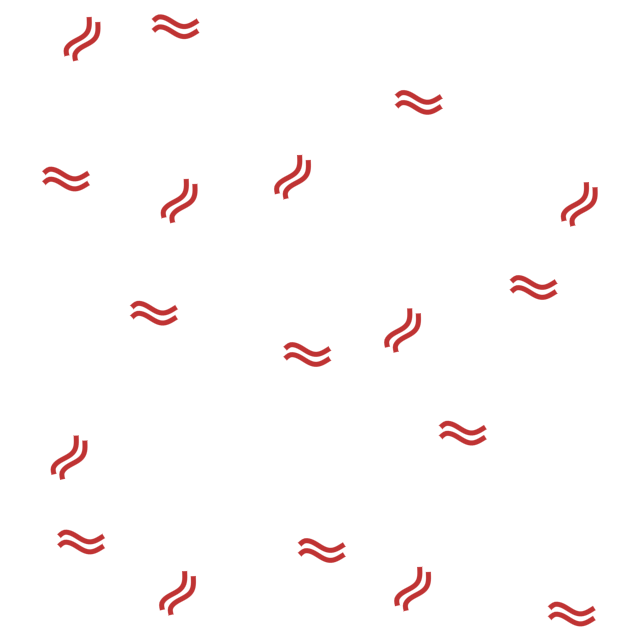
Write a WebGL 1 fragment shader that draws this pattern.

```glsl
precision highp float;

// Sparse red double-wave marks scattered on white, some level and some tilted.
// A jittered 5 by 5 grid places them; a quadratic permutation of the cell
// numbers picks which cells stay empty and which marks are tilted.

uniform vec2 u_resolution;

const float GRID = 5.0;

vec2 hash2(vec2 p) {
  vec3 q = fract(p.xyx * vec3(0.1031, 0.1030, 0.0973) + 0.37);
  q += dot(q, q.yzx + 33.33);
  return fract((q.xx + q.yz) * q.zy);
}

// Point on the wave: a short steep hook on the left, then a long swell
vec2 wavePoint(float x) {
  float phase = 2.925 * (x + 0.685);
  if (phase < 0.0) phase *= 1.6;
  return vec2(x, 0.215 * cos(phase));
}

float segmentDistance(vec2 p, vec2 a, vec2 b) {
  vec2 ab = b - a;
  return length(p - a - ab * clamp(dot(p - a, ab) / dot(ab, ab), 0.0, 1.0));
}

// Signed distance to one wavy stroke with square-cut ends
float strokeDistance(vec2 p) {
  const float left = -0.98;
  const float stepX = 0.0825;
  vec2 first = wavePoint(left);
  vec2 a = first;
  vec2 tangent = vec2(1.0, 0.0);
  float d = 1e3;
  float cut = 0.0;
  for (int i = 1; i <= 24; i++) {
    vec2 b = wavePoint(left + stepX * float(i));
    tangent = normalize(b - a);
    if (i == 1) cut = dot(first - p, tangent);
    d = min(d, segmentDistance(p, a, b));
    a = b;
  }
  cut = max(cut, dot(p - a, tangent));
  return max(d - 0.111, cut);
}

// Two parallel strokes
float markDistance(vec2 p) {
  vec2 gap = vec2(0.0, 0.222);
  return min(strokeDistance(p - gap), strokeDistance(p + gap));
}

void main() {
  vec2 uv = gl_FragCoord.xy / u_resolution;
  vec2 cell = floor(uv * GRID);

  // Each cell gets a unique rank: 0-9 level, 10-17 tilted, the rest empty
  float index = cell.x + GRID * cell.y;
  float rank = floor(mod(index * (5.0 * index + 7.0) + 0.5, 25.0));

  // Position inside the cell, in units of half a mark's length
  vec2 center = (cell + 0.5 + 0.6 * (hash2(cell + 3.0) - 0.5)) / GRID;
  vec2 aspect = vec2(u_resolution.x / u_resolution.y, 1.0);
  float size = 0.0352;
  vec2 p = (uv - center) * aspect / size;

  float tilt = rank < 9.5 ? 0.0 : radians(60.0);
  float c = cos(tilt);
  float s = sin(tilt);
  float d = markDistance(mat2(c, -s, s, c) * p) * size;

  float edge = 0.8 / u_resolution.y;
  float ink = rank < 17.5 ? 1.0 - smoothstep(-edge, edge, d) : 0.0;

  vec3 paper = vec3(1.0);
  vec3 red = vec3(0.75, 0.20, 0.20);
  gl_FragColor = vec4(mix(paper, red, ink), 1.0);
}
```
